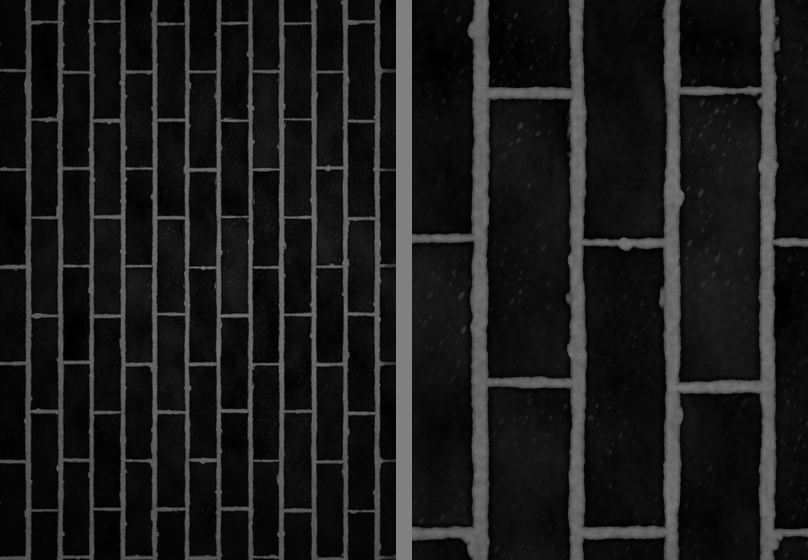
Left, the full canvas; right, a detail of the centre.
A Shadertoy shader for this texture:

```glsl
float hash(vec2 p) {
    p = fract(p * vec2(0.1031, 0.1137));
    p += dot(p, p.yx + 33.33);
    return fract((p.x + p.y) * p.x * 17.3);
}

float gradientDot(vec2 cell, vec2 offset) {
    float angle = 6.2832 * hash(cell);
    return dot(vec2(cos(angle), sin(angle)), offset);
}

float gradientNoise(vec2 p) {
    vec2 i = floor(p), f = fract(p);
    vec2 u = f * f * f * (f * (f * 6.0 - 15.0) + 10.0);
    vec2 e = vec2(1, 0);
    return mix(mix(gradientDot(i, f), gradientDot(i + e, f - e), u.x),
               mix(gradientDot(i + e.yx, f - e.yx), gradientDot(i + 1.0, f - 1.0), u.x), u.y);
}

float fbm(vec2 p) {
    float sum = 0.0, amplitude = 0.6;
    for (int i = 0; i < 4; i++) {
        sum += amplitude * gradientNoise(p);
        p = p * 2.03 + 17.1;
        amplitude *= 0.55;
    }
    return sum;
}

// Short slanted flecks, one candidate per jittered cell
float flecks(vec2 p, float scale, float density, float pixel) {
    p = mat2(0.87, 0.5, -0.5, 0.87) * p * scale;
    vec2 cell = floor(p);
    vec2 center = 0.3 + 0.4 * vec2(hash(cell + 3.7), hash(cell + 61.3));
    vec2 q = fract(p) - center;
    float size = mix(0.08, 0.22, hash(cell + 19.1));
    float d = length(q * vec2(1.6, 0.8)) - size;
    float soft = max(pixel * scale, 0.08);
    float shown = step(1.0 - density, hash(cell + 87.9));
    return shown * (0.3 + 0.7 * hash(cell + 41.7)) * (1.0 - smoothstep(-soft, soft, d));
}

void mainImage(out vec4 fragColor, in vec2 fragCoord) {
    vec2 p = fragCoord / iResolution.x;
    float pixel = 1.0 / iResolution.x;
    vec2 brickSize = vec2(0.08, 0.246);

    // Ragged mortar edges
    float ragged = 0.0022 * fbm(p * 95.0) + 0.002 * gradientNoise(p * 28.0);
    vec2 warped = p + 0.0018 * vec2(gradientNoise(p * 9.0), gradientNoise(p * 9.0 + 40.0));

    // Upright joints between columns
    float across = (warped.x - 0.0717) / brickSize.x;
    float column = floor(across) + 1.0;
    float jointColumn = round(across);
    float sideShift = 0.003 * (hash(vec2(jointColumn + 5.0, 2.0)) - 0.5);
    float upright = abs((across - jointColumn) * brickSize.x - sideShift)
                  - mix(0.0058, 0.0074, hash(vec2(jointColumn + 8.0, 9.0)));

    // Level joints, staggered by half a brick in every other column
    float along = (warped.y - mix(0.004, 0.127, mod(column, 2.0))) / brickSize.y;
    float jointRow = round(along);
    vec2 jointId = vec2(column, jointRow) + 10.0;
    float levelOffset = (along - jointRow) * brickSize.y - 0.007 * (hash(jointId) - 0.5);
    float level = abs(levelOffset) - mix(0.0032, 0.0055, hash(jointId + 31.0));
    vec2 brickId = vec2(column, jointRow + step(0.0, levelOffset)) + 50.0;

    // Mortar distance, with a few chipped spots
    float chip = 0.004 * smoothstep(0.28, 0.5, gradientNoise(p * 38.0 + 7.0));
    float d = min(upright, level) - ragged - chip;
    float mortarMask = 1.0 - smoothstep(-pixel, pixel, d);

    // Light strongest right of the middle, fading to the bottom and sides
    vec2 away = (p - vec2(0.62, 0.76)) / vec2(0.68, 0.72);
    float light = exp(-1.1 * dot(away, away));

    // Brick faces: own tone, smoky blotches, flecks, dark rim
    float smoke = fbm(p * vec2(13.0, 9.0) + brickId * 3.1);
    float grain = fbm(p * 150.0);
    float face = 0.008 + light * (0.025 + 0.05 * hash(brickId) + 0.1 * smoke + 0.035 * grain);
    float patches = smoothstep(-0.3, 0.35, fbm(p * 11.0 + 23.0));
    float dust = flecks(p, 75.0, 0.45, pixel) + 0.7 * flecks(p + 3.3, 125.0, 0.4, pixel);
    face += dust * patches * (0.012 + 0.13 * light);
    face *= mix(0.35, 1.0, smoothstep(0.0, 0.006, d));

    // Gritty mortar
    float mortar = 0.29 + 0.13 * light + 0.09 * grain + 0.06 * fbm(p * 18.0 + 9.0);
    mortar *= mix(0.72, 1.0, smoothstep(0.0, 0.0035, -d));
    mortar *= 1.0 - 0.45 * smoothstep(0.955, 0.985, p.x);

    fragColor = vec4(vec3(clamp(mix(max(face, 0.0), mortar, mortarMask), 0.0, 1.0)), 1.0);
}
```
